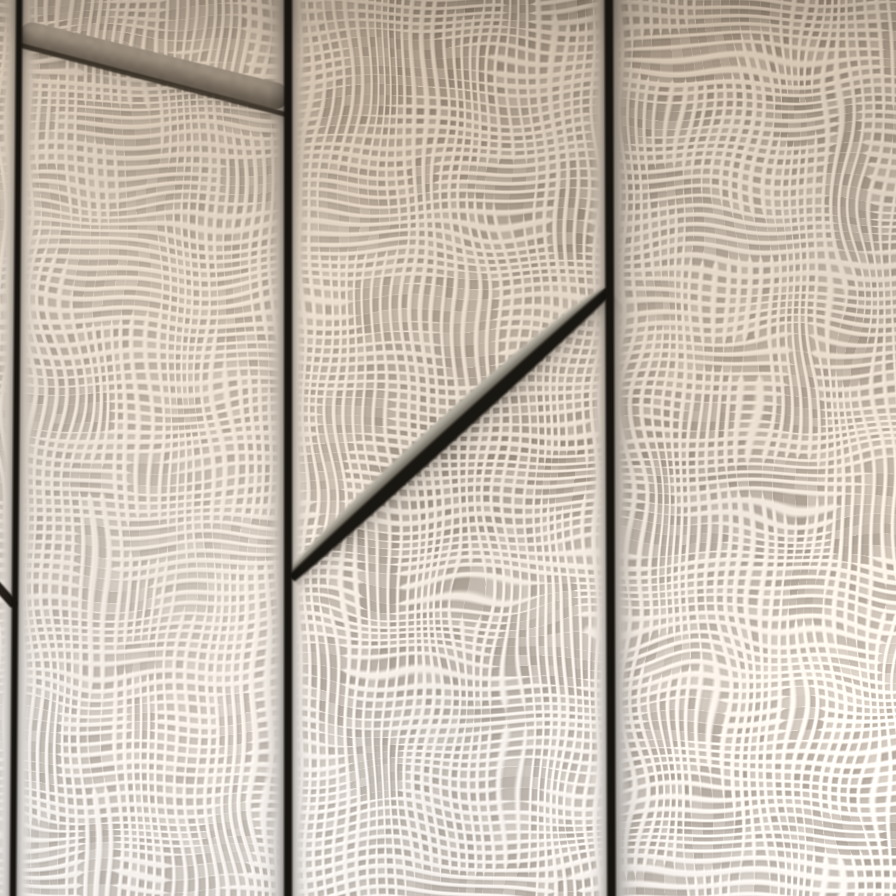
This texture is drawn by a WebGL 1 fragment shader. Its source:

```glsl
precision highp float;
// Pale woven wall panels split by dark vertical seams, a diagonal slot and a slanted rail.
// The cloth is a warped grid of threads with per-cell variation; seams, slot and rail
// are shaded from signed distances, over a vertical warm-to-white light gradient.
uniform vec2 u_resolution;

float hash(vec2 p) {
  return fract(sin(dot(p, vec2(127.1, 311.7))) * 43758.5453);
}

float noise(vec2 p) {
  vec2 i = floor(p), f = fract(p);
  f = f * f * (3.0 - 2.0 * f);
  return mix(mix(hash(i), hash(i + vec2(1, 0)), f.x),
             mix(hash(i + vec2(0, 1)), hash(i + vec2(1, 1)), f.x), f.y);
}

// x: position along the segment (0..1), y: signed offset, positive above, z: distance
vec3 segment(vec2 p, vec2 a, vec2 b) {
  vec2 d = b - a, q = p - a;
  float t = dot(q, d) / dot(d, d);
  return vec3(t, (d.x * q.y - d.y * q.x) / length(d), length(q - d * clamp(t, 0.0, 1.0)));
}

// Height of the cloth: 0 in the gaps, 1 on the threads
float weave(vec2 p) {
  vec2 bend = vec2(noise(p * vec2(22.0, 9.0)), noise(p * vec2(9.0, 22.0) + 31.0)) - 0.5;
  vec2 g = p * vec2(94.0, 92.0) + bend * 2.0;
  g += 0.25 * vec2(sin(p.y * 39.0 + p.x * 17.0), sin(p.x * 43.0 - p.y * 13.0));
  vec2 cell = floor(g), f = abs(fract(g) - 0.5);
  float loose = hash(cell);
  vec2 gap = vec2(0.26 + 0.11 * hash(vec2(cell.x, 3.0)),
                  0.25 + 0.11 * hash(vec2(7.0, cell.y)));
  float patchwork = noise(p * vec2(19.0, 15.0) + 8.0);
  // Some patches merge their gaps into long grooves
  gap.y += 0.25 * smoothstep(0.65, 0.85, patchwork);
  gap.x += 0.25 * smoothstep(0.35, 0.15, patchwork);
  vec2 open = 1.0 - smoothstep(gap - 0.14, gap + 0.14, f);
  return 1.0 - open.x * open.y * (0.55 + 0.45 * loose);
}

// Dark vertical joint with soft grey shoulders
vec3 seam(vec3 col, float d, float halfWidth, float leftSoft, float rightSoft) {
  float soft = d < 0.0 ? leftSoft : rightSoft;
  float away = max(abs(d) - halfWidth, 0.0);
  col *= 1.0 - 0.38 * exp(-away / soft);
  float line = 1.0 - smoothstep(halfWidth - 0.002, halfWidth + 0.0025, abs(d));
  return mix(col, vec3(0.09, 0.08, 0.06), line);
}

void main() {
  vec2 p = gl_FragCoord.xy / u_resolution;
  float leftX = mix(0.0145, 0.0215, p.y);
  float midX = 0.3215;
  float rightX = mix(0.6825, 0.6795, p.y);

  // Light: warm and dim above, nearly white below
  vec3 col = mix(vec3(0.955, 0.935, 0.915), vec3(0.89, 0.845, 0.79), smoothstep(0.05, 0.7, p.y));
  col = mix(col, vec3(0.80, 0.735, 0.66), smoothstep(0.62, 1.04, p.y));
  col *= 1.0 + 0.05 * smoothstep(0.68, 1.0, p.x) * smoothstep(0.75, 0.2, p.y);
  col *= 1.0 - 0.10 * smoothstep(0.93, 1.0, p.y);
  col *= 0.98 + 0.05 * noise(p * 6.0);
  col += vec3(0.012, 0.0, -0.012) * (noise(p * 5.0 + 4.0) - 0.5);

  // Cloth, flattened beside the seams
  float edge = min(abs(p.x - leftX), min(abs(p.x - midX), abs(p.x - rightX)));
  float flatten = smoothstep(0.007, 0.026, edge);
  float h = weave(p);
  float relief = h - weave(p + vec2(-0.0022, 0.0022));
  float strength = mix(0.20, 0.29, smoothstep(0.28, 0.5, p.x)) * (0.75 + 0.5 * noise(p * 8.0 + 17.0));
  col *= 1.0 - flatten * strength * (1.0 - h) * vec3(0.93, 1.0, 1.08);
  col *= 1.0 + flatten * 0.05 * relief;
  col *= 1.0 + 0.035 * flatten * (h - 0.4);

  // Diagonal slot: grey bevel above, black core, soft shade below
  vec3 s = segment(p, vec2(0.325, 0.355), vec2(0.679, 0.676));
  float inside = smoothstep(-0.005, 0.005, s.x) * smoothstep(1.005, 0.995, s.x);
  float bulge = sqrt(clamp(4.0 * s.x * (1.0 - s.x), 0.0, 1.0));
  float bevelTop = 0.004 + 0.016 * bulge;
  float bevel = smoothstep(bevelTop + 0.003, bevelTop - 0.003, s.y) * smoothstep(-0.004, 0.0, s.y);
  vec3 bevelCol = mix(vec3(0.34, 0.32, 0.28), vec3(0.72, 0.70, 0.65), smoothstep(0.002, bevelTop, s.y));
  float shade = exp(-max(-s.y - 0.004, 0.0) / 0.009) * step(s.y, 0.0);
  col *= 1.0 - 0.5 * shade * inside * (0.4 + 0.6 * bulge);
  col = mix(col, bevelCol, bevel * inside);
  float core = 0.0035 + 0.0035 * bulge;
  col = mix(col, vec3(0.10, 0.09, 0.07), inside * smoothstep(core + 0.003, core - 0.002, abs(s.y + 0.001)));

  // Slanted rail: rounded bar with a dark lower rim
  vec3 r = segment(p, vec2(0.036, 0.960), vec2(0.307, 0.893));
  float bar = smoothstep(0.0165, 0.0135, r.z);
  float panel = smoothstep(leftX, leftX + 0.004, p.x) * smoothstep(midX, midX - 0.004, p.x);
  vec3 rim = segment(p, vec2(0.024, 0.949), vec2(0.320, 0.872));
  col *= 1.0 - 0.22 * panel * exp(-abs(rim.y) / 0.008);
  vec3 barCol = mix(vec3(0.40, 0.36, 0.31), vec3(0.60, 0.55, 0.49), smoothstep(-0.014, 0.010, r.y));
  col = mix(col, barCol * (0.97 + 0.06 * noise(p * 150.0)), bar * panel);
  col = mix(col, vec3(0.20, 0.17, 0.13), 0.85 * panel * smoothstep(0.0045, 0.001, rim.z));

  // Short notch at the left border
  vec3 notch = segment(p, vec2(-0.01, 0.354), vec2(0.014, 0.327));
  col = mix(col, vec3(0.15, 0.13, 0.10), smoothstep(0.007, 0.003, notch.z));

  // Vertical joints
  col = seam(col, p.x - leftX, 0.0032, 0.005, 0.005);
  col = seam(col, p.x - midX, 0.0042, 0.009, 0.006);
  col = seam(col, p.x - rightX, 0.0045, 0.006, 0.012);

  gl_FragColor = vec4(clamp(col, 0.0, 1.0), 1.0);
}
```
